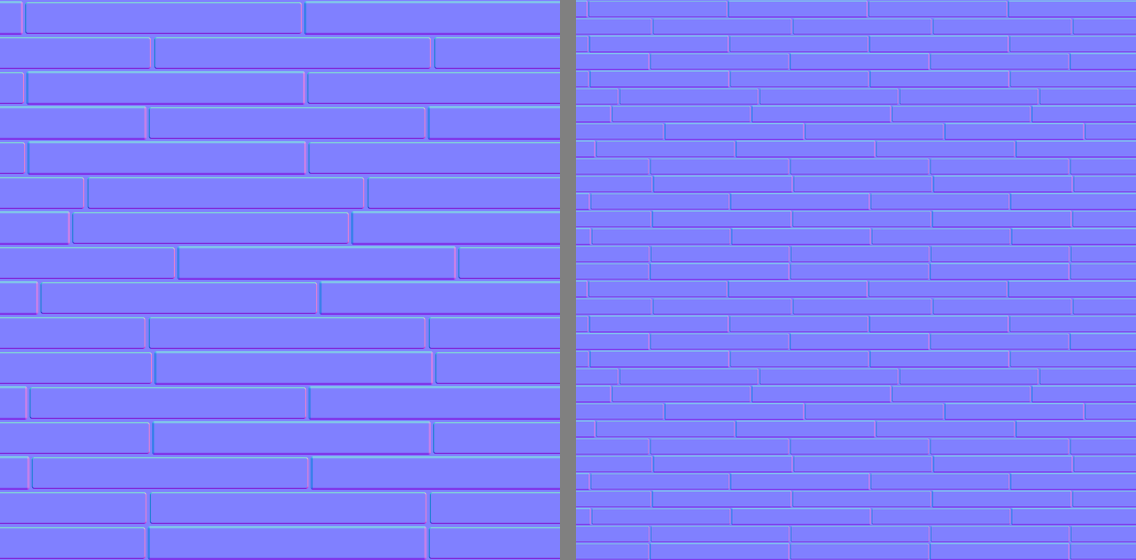
Left, the tile; right, the same tile 2 across and 2 down.
Give the GLSL for this texture map, as a WebGL 1 fragment shader.

```glsl
precision highp float;

uniform vec2 u_resolution;

#define COLS 2.0
#define ROWS 16.0
#define UNIT 0.001953125
#define GAP (3.0 * UNIT)
#define BEVEL (1.0 * UNIT)
#define SWELL (1.0 * UNIT)
#define CORNER (2.5 * UNIT)
#define DROP (0.5 * UNIT)
#define LOW_SHIFT 0.13
#define HIGH_SHIFT 0.57
#define SHIFT_JITTER 0.03
#define SOFT_SHARE 0.38

float hash(float n) {
  return fract(sin(n * 12.99 + 78.23) * 4375.85);
}

// Joint position of a course, as a fraction of one brick length
float courseShift(float row) {
  float high = step(mod(3.0 * row + 2.0, 5.0), 2.5);
  high = abs(high - step(9.5, row));
  float drift = 0.05 * max(row - 6.0, 0.0) * step(row, 10.5) - 0.03;
  float jitter = SHIFT_JITTER * (hash(row) - 0.5);
  float shift = mix(LOW_SHIFT, HIGH_SHIFT, high) + drift + jitter;
  // Settle on the fine layout grid so every joint is equally crisp
  float stepSize = UNIT * COLS;
  return (floor(shift / stepSize) + 0.5) * stepSize;
}

// Rounded box: outward direction in xy, signed distance in z
vec3 roundedBox(vec2 p, vec2 halfSize, float radius) {
  vec2 q = abs(p) - halfSize + radius;
  vec2 outer = max(q, 0.0);
  float dist = length(outer) + min(max(q.x, q.y), 0.0) - radius;
  vec2 dir = q.x > q.y ? vec2(1.0, 0.0) : vec2(0.0, 1.0);
  if (min(q.x, q.y) > 0.0) dir = normalize(outer);
  return vec3(dir * sign(p), dist);
}

// Antialiased coverage of the region where dist is negative
float coverage(float dist, float pixel) {
  return clamp(0.5 - dist / pixel, 0.0, 1.0);
}

void main() {
  vec2 uv = gl_FragCoord.xy / u_resolution;
  float pixel = 1.0 / min(u_resolution.x, u_resolution.y);

  // Brick cell, with indices that wrap at the canvas edges
  vec2 grid = vec2(COLS, ROWS);
  vec2 cell = vec2(uv.x, uv.y + DROP) * grid;
  float row = mod(floor(cell.y), ROWS);
  cell.x -= courseShift(row);
  float col = mod(floor(cell.x), COLS);
  vec2 p = (fract(cell) - 0.5) / grid;

  // Some bricks have a wider, softer bevel that narrows the joint
  float soft = step(fract(0.382 * row + 0.5 * col + 0.1), SOFT_SHARE);
  float swell = SWELL * soft;
  vec2 halfSize = 0.5 / grid - 0.5 * GAP + swell;
  vec3 box = roundedBox(p, halfSize, CORNER);
  float rim = coverage(box.z, pixel) - coverage(box.z + BEVEL + swell, pixel);

  // Tangent-space normal: flat faces and joints, tilted rims
  float tilt = mix(0.76, 0.56, soft);
  vec3 rimNormal = vec3(box.xy * tilt, sqrt(1.0 - tilt * tilt));
  vec3 normal = mix(vec3(0.0, 0.0, 1.0), rimNormal, rim);

  gl_FragColor = vec4(0.5 + 0.5 * normal, 1.0);
}
```
